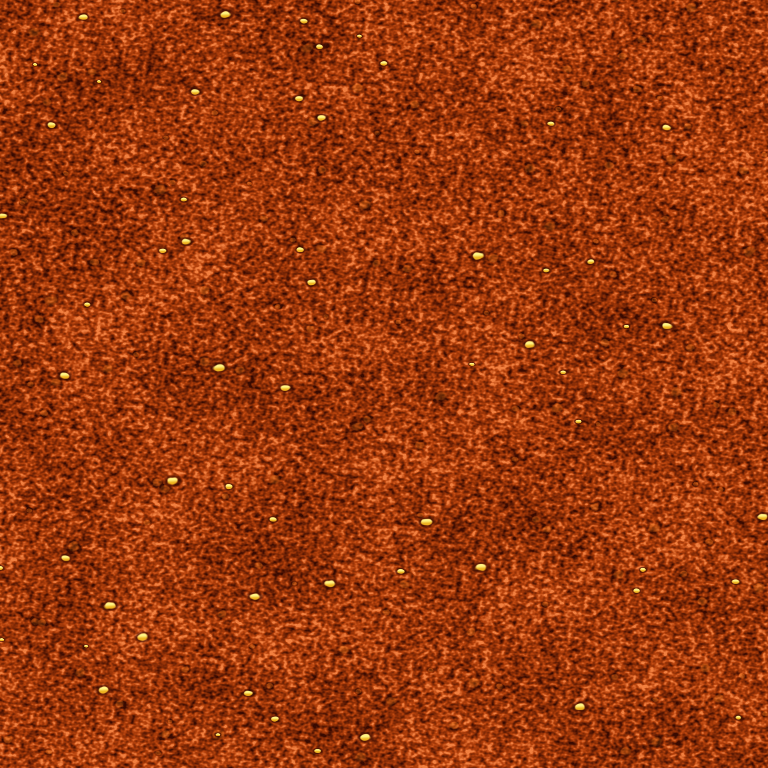
A WebGL 1 fragment shader for this texture:

```glsl
precision highp float;
// Grainy rust-orange surface with dull round bumps and sparse glinting yellow specks.
uniform vec2 u_resolution;

const vec3 UMBER = vec3(0.22, 0.04, 0.005);
const vec3 RUST = vec3(0.59, 0.20, 0.03);
const vec3 ORANGE = vec3(0.72, 0.265, 0.055);
const vec3 PEACH = vec3(0.95, 0.50, 0.25);
const vec3 OCHRE = vec3(0.73, 0.34, 0.07);
const vec3 GOLD = vec3(0.93, 0.70, 0.12);
const vec3 GLINT = vec3(1.0, 0.96, 0.52);

vec2 hash2(vec2 p, float seed) {
  vec3 q = fract(p.xyx * vec3(0.1031, 0.1030, 0.0973) + seed * 0.137);
  q += dot(q, q.yzx + 33.33);
  return fract((q.xx + q.yz) * q.zy);
}

float cornerSlope(vec2 cell, vec2 offset, float seed) {
  float angle = 6.2832 * hash2(cell, seed).x;
  return dot(vec2(cos(angle), sin(angle)), offset);
}

float gradientNoise(vec2 p, float seed) {
  vec2 i = floor(p);
  vec2 f = p - i;
  vec2 w = f * f * f * (f * (f * 6.0 - 15.0) + 10.0);
  vec2 e = vec2(1.0, 0.0);
  float low = mix(cornerSlope(i, f, seed), cornerSlope(i + e.xy, f - e.xy, seed), w.x);
  float high = mix(cornerSlope(i + e.yx, f - e.yx, seed), cornerSlope(i + e.xx, f - e.xx, seed), w.x);
  return mix(low, high, w.y);
}

// One layer of noise, turned slightly to hide its lattice, stretched sideways.
float grain(vec2 uv, float frequency, float turn, float seed) {
  float c = cos(turn);
  float s = sin(turn);
  return gradientNoise(mat2(c, s, -s, c) * (uv * vec2(0.87, 1.12)) * frequency + 17.0, seed);
}

// Scattered ellipses: x = core, y = surrounding rim, z = height across the core.
vec3 spots(vec2 uv, float cells, float chance, vec2 radii, float seed) {
  vec3 result = vec3(0.0);
  vec2 home = floor(uv * cells);
  float wobble = 0.35 * gradientNoise(uv * 130.0, seed + 3.0);
  for (int y = -1; y <= 1; y++) {
    for (int x = -1; x <= 1; x++) {
      vec2 cell = home + vec2(float(x), float(y));
      vec2 trait = hash2(cell + 50.0, seed + 5.0);
      vec2 center = (cell + hash2(cell + 50.0, seed)) / cells;
      float size = mix(0.38, 1.0, trait.y);
      vec2 local = (uv - center) / (radii * size);
      local.y -= 0.2 * local.x * (trait.y - 0.5);
      float d = length(local) + wobble;
      float present = step(trait.x, chance);
      float core = present * (1.0 - smoothstep(0.7, 1.2, d));
      float rim = present * smoothstep(0.7, 1.15, d) * (1.0 - smoothstep(1.2, 1.9, d));
      if (core > result.x) result.z = local.y;
      result.xy = max(result.xy, vec2(core, rim));
    }
  }
  return result;
}

vec3 rustRamp(float tone) {
  vec3 color = mix(UMBER, RUST, smoothstep(0.0, 1.0, 0.5) * 2.0 * clamp((tone - 0.22) / 0.37, 0.0, 1.0));
  color = mix(color, ORANGE, clamp((tone - 0.59) / 0.13, 0.0, 1.0));
  return mix(color, PEACH, clamp((tone - 0.72) / 0.23, 0.0, 1.0));
}

void main() {
  vec2 uv = gl_FragCoord.xy / u_resolution.y;

  // Fine grain over faint broad blotches.
  float texture = grain(uv, 170.0, 0.15, 1.0)
    + 0.55 * grain(uv, 90.0, -0.2, 2.0)
    + 0.50 * grain(uv, 290.0, 0.3, 3.0)
    + 0.25 * grain(uv, 30.0, 0.5, 4.0)
    + 0.28 * grain(uv, 8.0, 0.9, 6.0);
  float tone = 0.61 + 0.52 * texture;

  // Dull bumps ringed by shadow.
  vec3 bump = spots(uv, 19.0, 0.42, vec2(0.0078, 0.0063), 11.0);
  tone -= 0.17 * bump.y;
  vec3 color = rustRamp(tone);
  vec3 bumpColor = OCHRE * (0.86 + 0.14 * bump.z + 0.35 * texture);
  color = mix(color, bumpColor, 0.55 * bump.x);

  // Bright specks, palest near the top, with a dark edge.
  vec3 speck = spots(uv, 17.0, 0.17, vec2(0.0075, 0.0048), 23.0);
  color = mix(color, UMBER, 0.62 * speck.y);
  vec3 speckColor = mix(GOLD, GLINT, smoothstep(-0.6, 0.5, speck.z));
  color = mix(color, speckColor, speck.x);

  gl_FragColor = vec4(color, 1.0);
}
```
